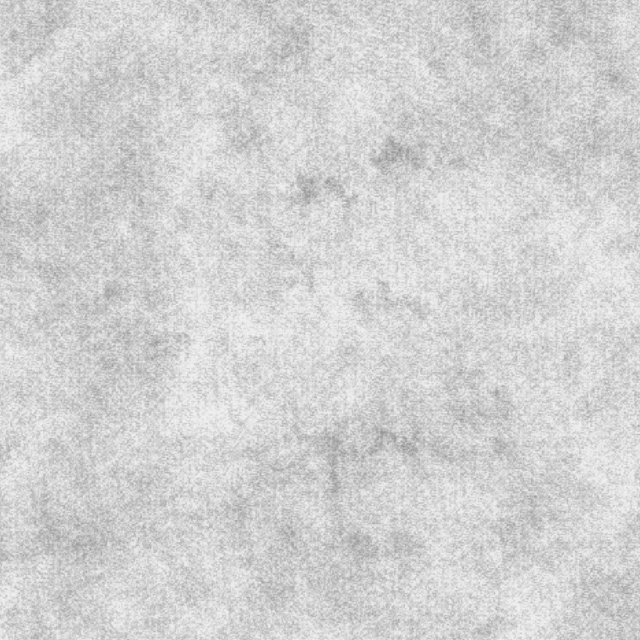
This texture is drawn by a WebGL 2 fragment shader. Its source:

```glsl
#version 300 es
precision highp float;
// Pale grey weathered paper: cloudy multi-scale mottling with darker stains
// near the middle, faint woven streaks and creases, and a fine fibre grain.
// Everything is layered from value noise in canvas units.

uniform vec2 u_resolution;
out vec4 fragColor;

float hash(vec2 p) {
    return fract(sin(dot(p, vec2(127.1, 311.7))) * 43758.5453);
}

float noise(vec2 p) {
    vec2 cell = floor(p);
    vec2 f = fract(p);
    f = f * f * (3.0 - 2.0 * f);
    float low = mix(hash(cell), hash(cell + vec2(1.0, 0.0)), f.x);
    float high = mix(hash(cell + vec2(0.0, 1.0)), hash(cell + vec2(1.0, 1.0)), f.x);
    return mix(low, high, f.y);
}

// Rotated octaves with a slow falloff, normalised to 0..1
float fbm(vec2 p, float gain) {
    float sum = 0.0, total = 0.0, amplitude = 1.0;
    for (int i = 0; i < 6; i++) {
        sum += amplitude * noise(p);
        total += amplitude;
        amplitude *= gain;
        p = mat2(1.6, 1.2, -1.2, 1.6) * p + vec2(17.3, 9.1);
    }
    return sum / total;
}

// Thin broken lines along the mid level of a smooth field
float crease(vec2 p) {
    float level = abs(noise(p) + 0.12 * noise(p * 6.0) - 0.56);
    float broken = smoothstep(0.58, 0.8, noise(p * 1.7 + 31.0));
    return (1.0 - smoothstep(0.0, 0.035, level)) * broken;
}

void main() {
    vec2 uv = gl_FragCoord.xy / u_resolution;
    vec2 warp = vec2(noise(uv * 9.0), noise(uv * 9.0 + 40.0)) - 0.5;
    vec2 p = uv + 0.035 * warp;

    // Broad clouds and crisper small flakes
    float tone = 0.842;
    tone += 0.34 * (fbm(p * 6.0 + 3.0, 0.8) - 0.5);
    tone += 0.17 * (fbm(p * 24.0 + 61.0, 0.8) - 0.5);

    // Dark stains, strongest around the middle
    float middle = exp(-9.0 * dot(uv - vec2(0.56, 0.57), uv - vec2(0.56, 0.57)));
    float stain = smoothstep(0.54, 0.74, fbm(p * 13.0 + 85.0, 0.68));
    tone -= stain * (0.05 + 0.10 * middle);

    // Faint upright and level streaks
    tone += 0.024 * (noise(vec2(p.x * 55.0, p.y * 5.0)) - 0.5);
    tone += 0.018 * (noise(vec2(p.x * 6.0, p.y * 60.0) + 20.0) - 0.5);

    // Dark and light creases
    tone -= 0.035 * crease(p * vec2(9.0, 6.0) + 12.0);
    tone += 0.03 * crease(p * vec2(6.0, 8.0) + 53.0);

    // Fibre grain
    float grain = noise(uv * 290.0 + 7.0) + noise(uv * 467.0 + 113.0) - 1.0;
    tone += 0.15 * grain;

    // Soft ceiling for the brightest fibres
    tone = 0.94 - log(1.0 + exp((0.94 - tone) * 32.0)) / 32.0;
    fragColor = vec4(vec3(tone), 1.0);
}
```
